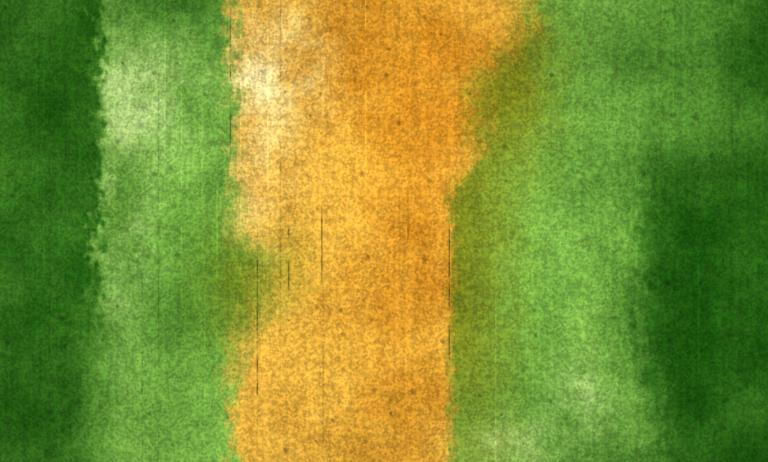
Reproduce this background procedurally as a Shadertoy shader.

```glsl
// Worn paper painted with a ragged amber band between green stripes.
// Soft masks place the paint, layered noise and sines fray its edges,
// then fibres, faint scratches, cellular flecks and grain age the surface.

const vec3 DEEP_GREEN  = vec3(0.14, 0.37, 0.07);
const vec3 LEAF_GREEN  = vec3(0.44, 0.65, 0.25);
const vec3 PALE_GREEN  = vec3(0.71, 0.82, 0.50);
const vec3 OLIVE       = vec3(0.49, 0.50, 0.10);
const vec3 AMBER       = vec3(0.90, 0.69, 0.25);
const vec3 BURNT_AMBER = vec3(0.83, 0.55, 0.13);
const vec3 CREAM       = vec3(0.98, 0.91, 0.63);
const float FRAY       = 0.030;  // raggedness of paint edges
const float DRY_BRUSH  = 0.030;  // fine bristle breakup of paint edges
const float GRAIN      = 0.36;   // paper grain contrast
const float MOTTLE     = 0.16;   // broad stain contrast
const float SCRATCH_WIDTH = 0.0011;
const int   SCRATCHES  = 44;
const mat2  TURN = mat2(0.8, 0.6, -0.6, 0.8);

float hash(vec2 p) {
    vec3 q = fract(p.xyx * vec3(0.1031, 0.1030, 0.0973));
    q += dot(q, q.yzx + 33.33);
    return fract((q.x + q.y) * q.z);
}

float valueNoise(vec2 p) {
    vec2 i = floor(p), f = fract(p);
    f = f * f * (3.0 - 2.0 * f);
    return mix(mix(hash(i), hash(i + vec2(1, 0)), f.x),
               mix(hash(i + vec2(0, 1)), hash(i + vec2(1, 1)), f.x), f.y);
}

// Layered noise, centred on zero
float stains(vec2 p) {
    float sum = 0.0, amp = 0.5;
    for (int i = 0; i < 6; i++) {
        sum += amp * (valueNoise(p) - 0.5);
        p = 2.0 * TURN * p + 17.0;
        amp *= 0.6;
    }
    return sum;
}

float blob(vec2 p, vec2 centre, vec2 radius) {
    vec2 d = (p - centre) / radius;
    return exp(-dot(d, d));
}

float rise(float edge, float softness, float x) {
    return smoothstep(edge - softness, edge + softness, x);
}

// Thin vertical mark, broken along its length and faded at both ends
float scratch(vec2 uv, float x, float middle, float halfLength) {
    float width = max(SCRATCH_WIDTH, 0.6 / iResolution.x);
    float d = (uv.x - x) / width;
    float wear = smoothstep(0.15, 0.75, valueNoise(vec2(x * 300.0, uv.y * 38.0)));
    return wear * exp(-d * d) * (1.0 - smoothstep(0.4, 1.0, abs(uv.y - middle) / halfLength));
}

// Tiny flecks, at most one per cell
float specks(vec2 p) {
    vec2 cell = floor(p);
    vec2 centre = cell + 0.2 + 0.6 * vec2(hash(cell + 3.1), hash(cell + 8.7));
    float size = 0.10 * hash(cell + 5.3);
    return step(0.72, hash(cell)) * (1.0 - smoothstep(size * 0.3, size + 0.06, length(p - centre)));
}

vec3 greenPaint(vec2 w, float mottle) {
    float leftSoft = mix(0.06, 0.012, smoothstep(0.2, 0.45, w.y));
    float dark = 0.85 * (1.0 - rise(0.128, leftSoft, w.x));
    dark += 0.60 * blob(w, vec2(0.21, 1.03), vec2(0.10, 0.12));
    dark += 0.38 * blob(w, vec2(0.28, 0.38), vec2(0.09, 0.14));
    dark += 0.46 * smoothstep(0.74, 0.90, w.x);
    dark += 0.50 * rise(0.836, 0.022, w.x) * (1.0 - smoothstep(0.48, 0.74, w.y));
    dark += 0.45 * blob(w, vec2(1.02, 0.90), vec2(0.08, 0.35));
    dark -= 0.50 * blob(w, vec2(0.85, 0.05), vec2(0.025, 0.09));
    vec3 col = mix(LEAF_GREEN, DEEP_GREEN, clamp(dark + mottle * 0.55, -0.15, 1.1));
    // Rubbed, chalky patches
    float pale = blob(w, vec2(0.155, 0.53), vec2(0.035, 0.22))
               + 0.7 * blob(w, vec2(0.19, 0.80), vec2(0.08, 0.13))
               + blob(w, vec2(0.755, 0.09), vec2(0.035, 0.10))
               + 0.7 * blob(w, vec2(0.66, 0.04), vec2(0.05, 0.06));
    pale *= rise(0.130, 0.01, w.x);
    return mix(col, PALE_GREEN, clamp(pale * (0.5 - 2.6 * mottle), 0.0, 0.85));
}

vec3 amberPaint(vec2 w, float mottle) {
    float burnt = blob(w, vec2(0.54, 0.88), vec2(0.13, 0.30)) + 0.6 * blob(w, vec2(0.53, 0.32), vec2(0.08, 0.40));
    vec3 col = mix(AMBER, BURNT_AMBER, clamp(burnt + mottle, 0.0, 1.0));
    float faded = blob(w, vec2(0.36, 0.86), vec2(0.065, 0.11)) + 0.5 * blob(w, vec2(0.325, 0.66), vec2(0.05, 0.22));
    return mix(col, CREAM, clamp(faded * (0.85 - 1.8 * mottle), 0.0, 0.95));
}

void mainImage(out vec4 fragColor, in vec2 fragCoord) {
    vec2 uv = fragCoord / iResolution.xy;
    vec2 p = fragCoord / iResolution.y;
    float mottle = stains(p * 8.0);
    float fray = stains(p * vec2(30.0, 18.0) + 40.0) + 0.08 * sin(p.y * 19.0 + 2.0 * sin(p.y * 7.0));
    float bristle = valueNoise(p * vec2(120.0, 45.0)) + valueNoise(TURN * p * 90.0) - 1.0;
    vec2 w = uv + FRAY * vec2(fray, mottle) + vec2(DRY_BRUSH * 0.5 * bristle, 0.0);

    // Amber band with stepped sides over the green ground
    float notch = smoothstep(0.22, 0.36, w.y) * (1.0 - smoothstep(0.42, 0.52, w.y));
    float leftSide = 0.306 + 0.045 * notch;
    float leftSoft = 0.018 + 0.030 * (1.0 - smoothstep(0.45, 0.58, w.y)) * smoothstep(0.1, 0.3, w.y);
    float rightSide = 0.587 + 0.035 * rise(0.62, 0.06, w.y) + 0.06 * smoothstep(0.80, 0.95, w.y);
    float rightSoft = mix(0.010, 0.040, smoothstep(0.55, 0.75, w.y));
    float rightX = mix(uv.x, w.x, mix(0.45, 1.0, smoothstep(0.5, 0.7, w.y)));
    float band = rise(leftSide, leftSoft, w.x) * (1.0 - rise(rightSide, rightSoft, rightX));
    float wash = (1.0 - smoothstep(0.59, 0.72, w.x)) * rise(0.45, 0.1, w.x) * mix(0.45, 0.85, smoothstep(0.05, 0.3, w.y));
    wash += 0.75 * blob(w, vec2(0.68, 0.86), vec2(0.05, 0.20)) + 0.65 * blob(w, vec2(0.325, 0.38), vec2(0.06, 0.13));
    vec3 col = mix(greenPaint(w, mottle), OLIVE, clamp(wash, 0.0, 0.9));
    col = mix(col, amberPaint(w, mottle), band);
    col = mix(col, OLIVE, 0.35 * blob(w, vec2(0.375, 0.43), vec2(0.035, 0.09)));

    // Scratches: scattered ones first, then the long creases by the band
    float marks = 0.0;
    for (int i = 0; i < SCRATCHES; i++) {
        vec2 id = vec2(float(i), 4.0);
        float tone = hash(id + 31.0) - 0.5;
        marks += tone * 0.32 * scratch(uv, hash(id), hash(id + 11.0), 0.2 + 0.5 * hash(id + 23.0));
    }
    marks -= 0.35 * (scratch(uv, 0.300, 0.85, 0.25) + scratch(uv, 0.335, 0.28, 0.30)
           + scratch(uv, 0.419, 0.47, 0.11) + scratch(uv, 0.376, 0.44, 0.10) + scratch(uv, 0.585, 0.35, 0.33));

    // Brushed fibres, paper grain and flecks
    float fibres = 0.08 * (valueNoise(p * vec2(150.0, 5.0)) - 0.5) + 0.05 * (valueNoise(p * vec2(7.0, 150.0)) - 0.5);
    float grain = 0.35 * (valueNoise(TURN * p * 105.0) - 0.5) + 0.75 * (valueNoise(TURN * p.yx * 230.0 + 9.0) - 0.5);
    col *= 1.0 + marks + fibres + GRAIN * grain - MOTTLE * mottle;
    col *= 1.0 - 0.22 * specks(p * 17.0);
    col *= 1.03 - 0.25 * dot(uv - 0.5, uv - 0.5);
    fragColor = vec4(clamp(col, 0.0, 1.0), 1.0);
}
```
